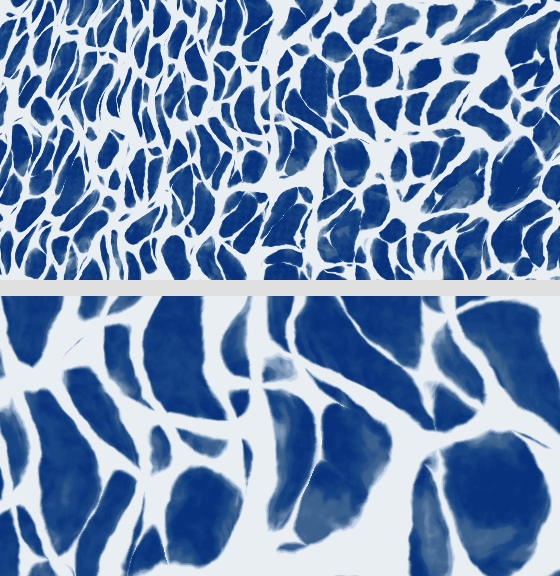
Top, the full canvas; bottom, a detail of the centre.
This texture is drawn by a WebGL 2 fragment shader. Its source:

```glsl
#version 300 es
precision highp float;
// Sunlit water ripples printed in blue: a warped cellular network of white
// strands with swelling widths, a finer broken network laid over it, and
// hazy washes and grain from layered sines. Lengths are in canvas heights.
uniform vec2 u_resolution;
out vec4 fragColor;

#define CELLS vec2(5.9, 3.8)      // main cells per canvas height
#define FINE_CELLS vec2(9.0, 5.6) // cells of the broken network
#define STRAND 0.0090             // typical half width of a strand
#define SWELL 1.55                // how strongly the width varies
#define FINE_STRAND 0.0045        // half width of the fine strands
#define ROUNDING 75.0             // lower fills the junctions more
#define JITTER 0.86               // irregularity of the cells
#define SLANT 0.34                // lean of the left and right sides
#define FRAY 0.0032               // roughness of strand edges
#define HAZE 0.55                 // strength of the pale washes
#define GRAIN 0.07                // paper grain
#define SOFTNESS 0.0035           // half width of the edge blend

vec2 hash2(vec2 p) {
  vec3 h = fract(p.xyx * vec3(0.1031, 0.1030, 0.0973));
  h += dot(h, h.yzx + 33.33);
  return fract((h.xx + h.yz) * h.zy);
}

// Layered sines, each folded by the one before; about -1 to 1
float waves(vec2 p) {
  float sum = 0.0, gain = 0.5;
  for (int i = 0; i < 5; i++) {
    p = mat2(0.8, -0.6, 0.6, 0.8) * p * 1.7 + 1.3;
    p += 0.5 * sin(p.yx);
    sum += gain * sin(p.x) * cos(p.y);
    gain *= 0.6;
  }
  return sum;
}

// x: rounded distance to the cell border, y: random value of the cell
vec2 network(vec2 p, vec2 cells, float seed) {
  p = p * cells + seed;
  vec2 base = floor(p), nearest = vec2(0.0), home = base;
  float best = 1e3;
  for (int j = -1; j <= 1; j++)
    for (int i = -1; i <= 1; i++) {
      vec2 id = base + vec2(i, j);
      vec2 r = id + 0.5 + JITTER * (hash2(id) - 0.5) - p;
      float d = dot(r, r);
      if (d < best) { best = d; nearest = r; home = id; }
    }
  float sum = 1e-9;
  for (int j = -2; j <= 2; j++)
    for (int i = -2; i <= 2; i++) {
      if (i == 0 && j == 0) continue;
      vec2 id = home + vec2(i, j);
      vec2 r = id + 0.5 + JITTER * (hash2(id) - 0.5) - p;
      vec2 across = r - nearest;
      float d = dot(0.5 * (r + nearest), across) / length(across * cells);
      sum += exp(-ROUNDING * d);
    }
  return vec2(-log(sum) / ROUNDING, hash2(home + 7.0).x);
}

// Bend the sheet: lean at the sides, denser at the left, then ripples
vec2 ripple(vec2 p) {
  vec2 q = p;
  q.x -= SLANT * (0.5 + 0.5 * cos(3.1 * p.x)) * p.y;
  q.x += 0.25 * (1.0 - exp(-1.5 * p.x));
  q += 0.030 * sin(p.yx * vec2(10.0, 8.0) + vec2(0.7, 2.1));
  q += 0.013 * sin(q.yx * vec2(27.0, 23.0) + vec2(4.0, 1.0));
  return q + 0.012 * vec2(waves(p * 11.0), waves(p * 11.0 + 20.0));
}

// Deep blue through slate to paper white
vec3 inkRamp(float t) {
  vec3 c = mix(vec3(0.035, 0.195, 0.488), vec3(0.09, 0.27, 0.52), smoothstep(0.0, 0.16, t));
  c = mix(c, vec3(0.23, 0.38, 0.56), smoothstep(0.16, 0.34, t));
  c = mix(c, vec3(0.50, 0.61, 0.74), smoothstep(0.34, 0.58, t));
  c = mix(c, vec3(0.75, 0.82, 0.90), smoothstep(0.58, 0.80, t));
  return mix(c, vec3(0.915, 0.932, 0.95), smoothstep(0.80, 0.97, t));
}

float strand(float d, float halfWidth) {
  return 1.0 - smoothstep(halfWidth - SOFTNESS, halfWidth + SOFTNESS, d);
}

void main() {
  vec2 p = gl_FragCoord.xy / u_resolution.y;
  vec2 q = ripple(p);
  float fray = FRAY * waves(p * 38.0);

  // Strands
  vec2 cell = network(q, CELLS, 3.0);
  float d = cell.x + fray;
  float halfWidth = STRAND * exp(SWELL * waves(p * 4.5 + 2.0));
  float white = strand(d, halfWidth);

  // Broken finer strands, mostly at the left
  float fine = network(q + 0.02 * sin(q.yx * 14.0), FINE_CELLS, 41.0).x + fray;
  float presence = waves(p * 3.2 + 11.0) + 0.30 * exp(-1.2 * p.x);
  float fineWidth = FINE_STRAND * (0.4 + 4.0 * min(presence, 0.35));
  white = max(white, strand(fine, fineWidth));

  // Washes: wisps beside the strands and clouds inside some cells
  float wisps = smoothstep(-0.25, 0.55, waves(q * vec2(26.0, 13.0)));
  float clouds = smoothstep(0.0, 0.6, waves(q * 13.0 + 5.0));
  float haze = wisps * exp(-max(d - halfWidth, 0.0) / 0.016);
  haze += 0.6 * clouds * smoothstep(0.35, 0.9, cell.y);
  haze += 0.4 * wisps * strand(fine, fineWidth + 0.006);

  // Tone
  float grain = GRAIN * waves(p * 85.0);
  float tone = 0.05 + 0.10 * waves(p * 6.0 + 30.0) + HAZE * haze + grain;
  tone = mix(tone, 1.0 + 0.3 * grain, white);
  fragColor = vec4(inkRamp(tone), 1.0);
}
```
